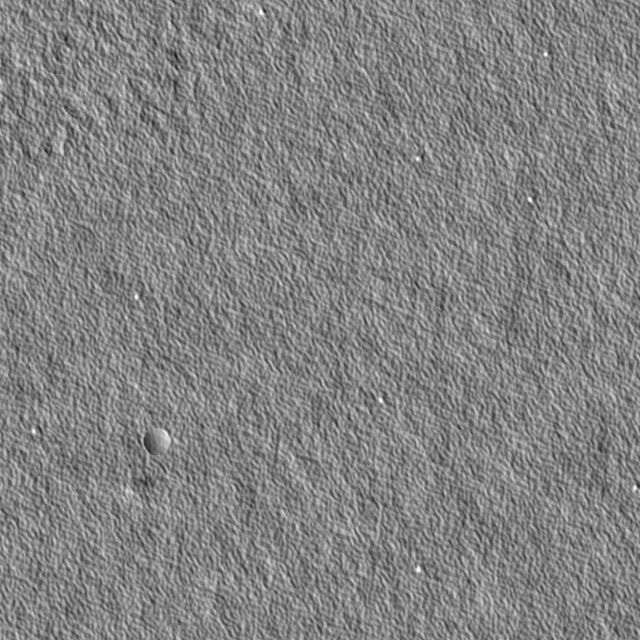
This texture is drawn by a Shadertoy shader. Its source:

```glsl
// Grey pebbled plain seen from above, lit low from the left, with a crater and sparse boulders.

const vec2 SUN_AXIS = vec2(0.92, 0.39);   // direction the light travels across the ground

float hash(vec2 p) {
    vec3 q = fract(p.xyx * 0.1031);
    q += dot(q, q.yzx + 33.33);
    return fract((q.x + q.y) * q.z);
}

vec2 cellGradient(vec2 cell) {
    float angle = 6.2832 * hash(cell);
    return vec2(cos(angle), sin(angle));
}

float gradientNoise(vec2 p) {
    vec2 i = floor(p), f = p - i;
    vec2 w = f * f * f * (f * (f * 6.0 - 15.0) + 10.0);
    vec2 x = vec2(1, 0);
    float low = mix(dot(cellGradient(i), f), dot(cellGradient(i + x), f - x), w.x);
    float high = mix(dot(cellGradient(i + x.yx), f - x.yx),
                     dot(cellGradient(i + x.xx), f - x.xx), w.x);
    return mix(low, high, w.y);
}

// Soft round spot, 1 at its centre
float spot(vec2 p, vec2 centre, vec2 size) {
    vec2 d = (p - centre) / size;
    return exp(-dot(d, d));
}

vec2 boulderCentre(float k) {
    return vec2(hash(vec2(k, 7.3)), hash(vec2(k, 21.9)));
}

// Broken ground: upper left corner, and loose patches on the right
float roughness(vec2 p) {
    float wobble = 0.12 * gradientNoise(p * 11.0);
    float corner = smoothstep(0.42, 0.12, length((p - vec2(0.08, 0.95)) * vec2(0.9, 1.3)) + wobble);
    float patches = smoothstep(0.12, 0.45, gradientNoise(p * 5.0 + 3.7)) * smoothstep(0.4, 0.8, p.x);
    return corner + 0.6 * patches;
}

float terrainHeight(vec2 p) {
    // Pebbles, slightly elongated across the light
    vec2 q = vec2(dot(p, SUN_AXIS), 0.76 * dot(p, vec2(-SUN_AXIS.y, SUN_AXIS.x)));
    q = mat2(0.8, 0.6, -0.6, 0.8) * q;
    q += 0.002 * gradientNoise(p * 40.0);
    float grain = 0.32 * gradientNoise(q * 165.0)
                + 0.30 * gradientNoise(q * 75.0 + 17.0)
                + 0.40 * gradientNoise(q * 28.0 + 41.0);

    // Crater bowl with smoother ground inside
    float r = length(p - vec2(0.245, 0.31)) / 0.021;
    float h = grain * mix(0.35, 1.0, smoothstep(0.8, 1.1, r));
    h += 1.3 * min(r * r - 1.0, 0.0);

    // Worn ridges
    h -= 1.1 * roughness(p) * abs(gradientNoise(p * 30.0 + 9.0));

    // Boulders
    for (float k = 0.0; k < 9.0; k++) {
        float size = mix(0.003, 0.006, hash(vec2(k, 3.1)));
        h += 0.55 * spot(p, boulderCentre(k), vec2(size));
    }
    return h;
}

void mainImage(out vec4 fragColor, in vec2 fragCoord) {
    vec2 p = fragCoord / min(iResolution.x, iResolution.y);

    // Slope toward the light gives the relief shading
    vec2 stepAlong = 0.0014 * SUN_AXIS;
    float tone = 0.512 + terrainHeight(p + stepAlong) - terrainHeight(p - stepAlong);

    // Faint dust mottling
    tone += 0.05 * gradientNoise(p * 9.0) + 0.06 * gradientNoise(p * 27.0 + 5.0);
    tone += 0.05 * roughness(p) * gradientNoise(p * 48.0);

    // Dark hollow and pale smear below the crater
    tone -= 0.22 * spot(p, vec2(0.225, 0.247), vec2(0.02, 0.009));
    tone += 0.16 * spot(p, vec2(0.196, 0.228), vec2(0.015, 0.016));

    // Bright boulder tops
    for (float k = 0.0; k < 9.0; k++)
        tone += 0.28 * spot(p, boulderCentre(k) - 0.003 * SUN_AXIS, vec2(0.004));

    fragColor = vec4(vec3(clamp(tone, 0.06, 0.98)), 1.0);
}
```
